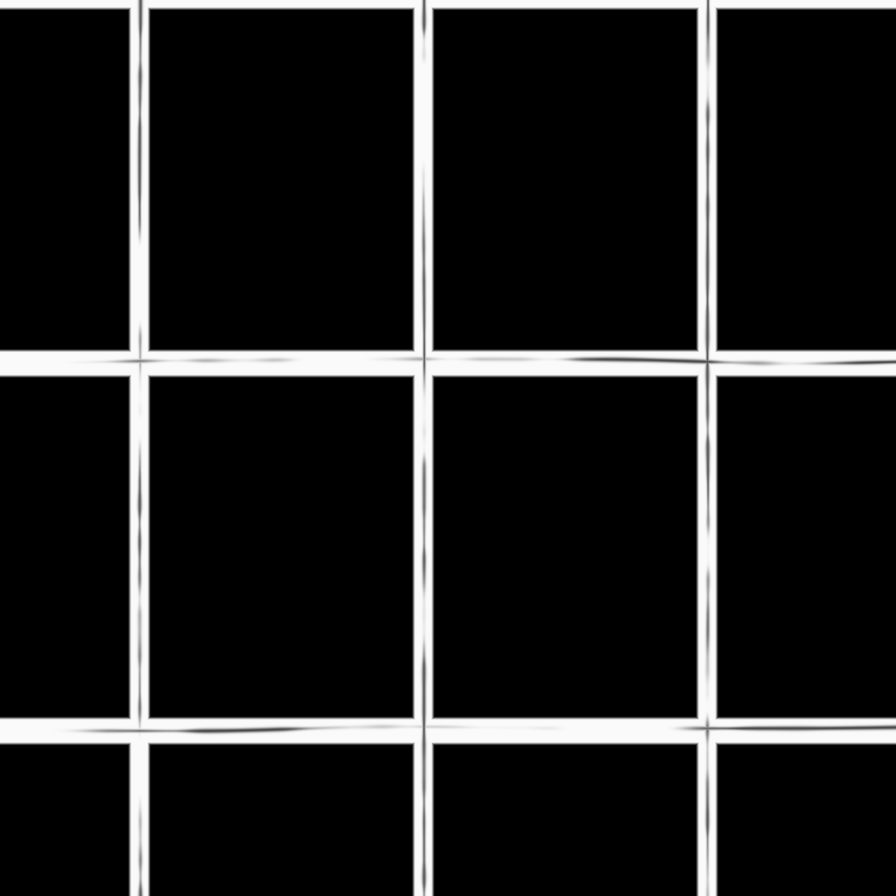
Give the GLSL for this pattern, as a WebGL 2 fragment shader.

```glsl
#version 300 es
precision highp float;
// Black tall tiles parted by worn white bars on a regular grid.
// Bars are distances to repeating grid lines; each carries a thin, wandering
// crack whose darkness fades in and out with one-dimensional noise.

uniform vec2 u_resolution;
out vec4 fragColor;

// Layout, as fractions of the canvas
const vec2 PERIOD = vec2(0.3168, 0.4102);
const vec2 FIRST_LINE = vec2(0.1556, 0.1842);
const vec2 HALF_WIDTH = vec2(0.0108, 0.0143);
const float EDGE_SOFTNESS = 0.0023;

// Cracks: x is for upright bars, y for level bars
const vec2 CRACK_OFFSET = vec2(0.0008, 0.0022);
const vec2 CRACK_WANDER = vec2(0.0012, 0.0060);
const vec2 CRACK_WIDTH = vec2(0.0020, 0.0022);
const vec2 WANDER_FREQ = vec2(5.0, 4.5);
const vec2 PATCH_FREQ = vec2(13.0, 7.0);
const vec2 CRACK_DARKNESS = vec2(0.72, 0.80);
const float JUNCTION_REACH = 0.055;
const float JUNCTION_BOOST = 0.22;

const vec3 TILE_COLOR = vec3(0.0);
const vec3 BAR_COLOR = vec3(0.98);
const vec3 CRACK_COLOR = vec3(0.12);

float hash(vec2 p) {
    return fract(sin(dot(p, vec2(127.1, 311.7))) * 43758.5453);
}

// Smooth noise along a line, independent for each seed
float lineNoise(float t, float seed) {
    float cell = floor(t);
    float f = fract(t);
    float blend = f * f * (3.0 - 2.0 * f);
    return mix(hash(vec2(cell, seed)), hash(vec2(cell + 1.0, seed)), blend);
}

// Soft stripe that is 1 on the bar and 0 on the tile
float barMask(float dist, float halfWidth, float softness) {
    return 1.0 - smoothstep(halfWidth - softness, halfWidth + softness, abs(dist));
}

// Crack opacity at a signed distance from the bar's centre
float crackMask(float dist, float along, float toJunction, float seed, int axis) {
    float wander = lineNoise(along * WANDER_FREQ[axis], seed) - 0.5;
    float center = CRACK_OFFSET[axis] + wander * CRACK_WANDER[axis];

    float coarse = lineNoise(along * PATCH_FREQ[axis], seed + 17.0);
    float fine = lineNoise(along * PATCH_FREQ[axis] * 3.7, seed + 41.0);
    float boost = JUNCTION_BOOST * exp(-toJunction / JUNCTION_REACH);
    float strength = smoothstep(0.30, 0.85, 0.75 * coarse + 0.25 * fine + boost);

    float width = CRACK_WIDTH[axis] * mix(0.7, 1.2, fine);
    float offset = (dist - center) / width;
    return CRACK_DARKNESS[axis] * strength * exp(-offset * offset);
}

void main() {
    vec2 uv = gl_FragCoord.xy / u_resolution;
    float pixel = 1.0 / min(u_resolution.x, u_resolution.y);
    float softness = max(EDGE_SOFTNESS, 0.75 * pixel);

    // Nearest grid line on each axis and the signed distance to it
    vec2 grid = (uv - FIRST_LINE) / PERIOD;
    vec2 lineId = floor(grid + 0.5);
    vec2 dist = (grid - lineId) * PERIOD;

    float upright = barMask(dist.x, HALF_WIDTH.x, softness);
    float level = barMask(dist.y, HALF_WIDTH.y, softness);
    float bars = max(upright, level);

    // Wear down the middle of the bars
    float uprightCrack = crackMask(dist.x, uv.y, abs(dist.y), lineId.x * 3.0 + 5.0, 0);
    float levelCrack = crackMask(dist.y, uv.x, abs(dist.x), lineId.y * 7.0 + 90.0, 1);
    float wear = max(uprightCrack * upright, levelCrack * level);

    vec3 barColor = mix(BAR_COLOR, CRACK_COLOR, wear);
    fragColor = vec4(mix(TILE_COLOR, barColor, bars), 1.0);
}
```
